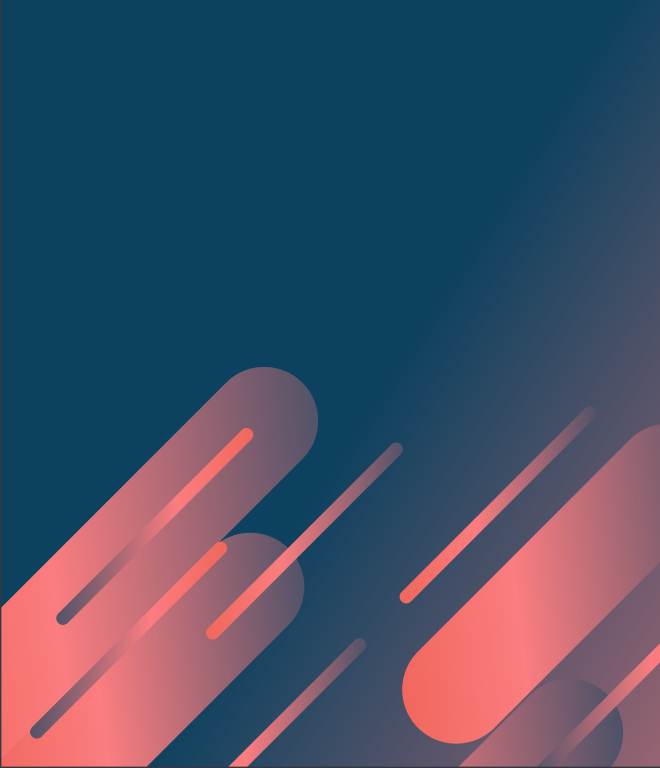
Give the GLSL for this background, as a Shadertoy shader.

```glsl
// Diagonal coral pills and thin bars fading into a navy to mauve backdrop.

// Lengths are fractions of the canvas height.
const vec3 NAVY  = vec3(0.047, 0.255, 0.373);
const vec3 PINK  = vec3(0.985, 0.490, 0.500);
const vec3 CORAL = vec3(0.945, 0.410, 0.370);
const vec3 FRAME = vec3(0.200, 0.220, 0.250);

const vec2  GLOW_DIR   = vec2(0.847, -0.532); // backdrop fade direction
const float GLOW_START = 0.152;
const float GLOW_SPAN  = 0.990;

const float PILL_RADIUS = 0.0703;
const float PILL_TILT   = 0.12;   // slant of the colour ramp
const float PILL_CORAL  = 0.155;  // ramp width from coral to pink

const float BAR_RADIUS = 0.0087;
const float BAR_RUN    = 0.239;   // horizontal extent
const float BAR_PEAK   = 0.090;   // coral to pink
const float BAR_SPAN   = 0.224;   // pink to navy

const float FRAME_WIDTH = 0.0018;

// Upper tip x, y and horizontal run
const vec3 PILLS[4] = vec3[4](
    vec3(0.344, 0.452, 0.600), vec3(0.326, 0.236, 0.600),
    vec3(0.741, 0.046, 0.600), vec3(0.870, 0.378, 0.276));

// Ramp position of pure pink, and distance from there to navy
const vec2 PILL_RAMPS[4] = vec2[4](
    vec2(0.098, 0.527), vec2(0.141, 0.404),
    vec2(0.499, 0.436), vec2(0.699, 0.415));

// Lower end x, y and ramp direction (+1: coral at the lower end)
const vec3 BARS[6] = vec3[6](
    vec3(0.082, 0.195, -1.0), vec3(0.048, 0.047, -1.0),
    vec3(0.277, 0.176,  1.0), vec3(0.529, 0.223,  1.0),
    vec3(0.229, -0.079, 1.0), vec3(0.7005, -0.009, -1.0));

// Distance to a capsule rising at 45 degrees from its lower end
float diagonalCapsule(vec2 p, vec2 lowEnd, float run, float radius) {
    vec2 q = p - lowEnd;
    float along = clamp(0.5 * (q.x + q.y), 0.0, run);
    return length(q - along) - radius;
}

// Coral below zero, pink at zero, navy at one; offset is from the pink peak
vec3 ramp(float offset, float coralWidth, float navyWidth) {
    vec3 warm = mix(PINK, CORAL, clamp(-offset / coralWidth, 0.0, 1.0));
    return mix(warm, NAVY, clamp(offset / navyWidth, 0.0, 1.0));
}

// Antialiased coverage of a signed distance
float coverage(float dist, float pixel) {
    return clamp(0.5 - dist / pixel, 0.0, 1.0);
}

void mainImage(out vec4 fragColor, in vec2 fragCoord) {
    float pixel = 1.0 / iResolution.y;
    vec2 p = fragCoord * pixel;

    // Backdrop
    float glow = clamp((dot(p, GLOW_DIR) - GLOW_START) / GLOW_SPAN, 0.0, 1.0);
    vec3 color = mix(NAVY, PINK, glow);

    // Wide pills
    for (int i = 0; i < 4; i++) {
        vec3 pill = PILLS[i];
        float dist = diagonalCapsule(p, pill.xy - pill.z, pill.z, PILL_RADIUS);
        float offset = p.x + PILL_TILT * p.y - PILL_RAMPS[i].x;
        vec3 tint = ramp(offset, PILL_CORAL, PILL_RAMPS[i].y);
        color = mix(color, tint, coverage(dist, pixel));
    }

    // Thin bars
    for (int i = 0; i < 6; i++) {
        vec3 bar = BARS[i];
        float dist = diagonalCapsule(p, bar.xy, BAR_RUN, BAR_RADIUS);
        float fromLow = p.x - bar.x;
        float fromCoral = bar.z > 0.0 ? fromLow : BAR_RUN - fromLow;
        vec3 tint = ramp(fromCoral - BAR_PEAK, BAR_PEAK, BAR_SPAN);
        color = mix(color, tint, coverage(dist, pixel));
    }

    // Hairline along the left and bottom edges
    color = mix(color, FRAME, coverage(min(p.x, p.y) - FRAME_WIDTH, pixel));

    fragColor = vec4(color, 1.0);
}
```
